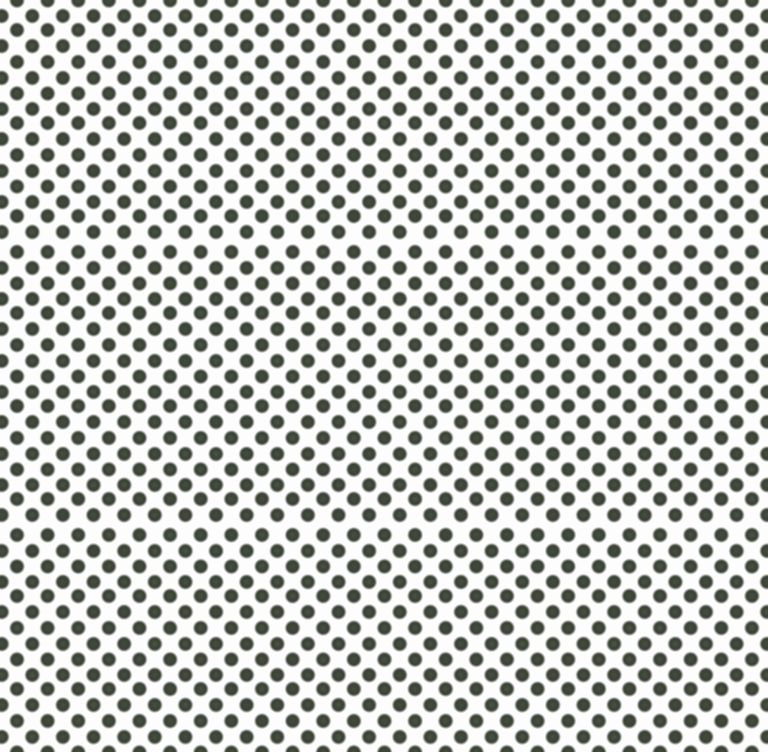
Write a Shadertoy shader that draws this pattern.

```glsl
// Staggered rows of soft charcoal-green dots on white, with slightly uneven row spacing.

float hash(vec2 p) {
    return fract(sin(dot(p, vec2(127.1, 311.7))) * 43758.5);
}

// Height of a row below the top edge, in dot spacings
float rowCentre(float row) {
    float step6 = mod(row - 2.0, 6.0);
    float wobble = 0.016 * min(step6, 3.0);
    float catchUp = 0.13 * floor((row + 2.0) / 18.0);
    return 0.5062 * row - 0.033 + wobble + catchUp;
}

void mainImage(out vec4 fragColor, in vec2 fragCoord) {
    // One unit is the distance between neighbouring dots in a row
    float unitsPerPixel = 25.08 / iResolution.x;
    vec2 p = vec2(fragCoord.x, iResolution.y - fragCoord.y) * unitsPerPixel;

    // Nearest dot among the adjacent rows
    float nearestRow = floor(p.y / 0.5134 + 0.5);
    float radius = 10.0;
    vec2 dotId = vec2(0.0);
    for (int i = -1; i <= 1; i++) {
        float row = nearestRow + float(i);
        float shift = 0.555 - 0.5 * mod(row, 2.0);
        float column = floor(p.x - shift + 0.5);
        float d = length(p - vec2(column + shift, rowCentre(row)));
        if (d < radius) {
            radius = d;
            dotId = vec2(column, row);
        }
    }

    // Soft rim, with a faintly paler core that varies from dot to dot
    float softness = max(0.062, 0.75 * unitsPerPixel);
    float ink = 1.0 - smoothstep(0.222 - softness, 0.222 + softness, radius);
    float core = 1.0 - smoothstep(0.03, 0.14, radius);
    vec3 inkColor = vec3(0.235, 0.263, 0.216) + core * (0.02 + 0.03 * hash(dotId));

    fragColor = vec4(mix(vec3(0.993), inkColor, ink), 1.0);
}
```
